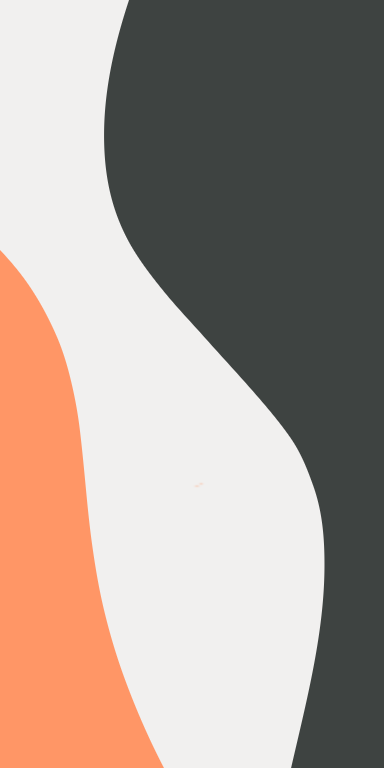
Write a WebGL 1 fragment shader that draws this background.

```glsl
precision highp float;
// Flat abstract background: a charcoal wave and an orange hill on pale paper.

uniform vec2 u_resolution;

const vec3 PAPER = vec3(0.945, 0.941, 0.937);
const vec3 CHARCOAL = vec3(0.245, 0.262, 0.253);
const vec3 ORANGE = vec3(1.0, 0.59, 0.40);

// A knot holds (depth below the top, edge x, slope dx/ddepth).
// Replaces x by the cubic Hermite span from a to b once depth passes a.
float span(float x, float depth, vec3 a, vec3 b) {
  float h = b.x - a.x;
  float t = clamp((depth - a.x) / h, 0.0, 1.0);
  float s = 1.0 - t;
  float curve = s * s * ((1.0 + 2.0 * t) * a.y + t * h * a.z)
              + t * t * ((1.0 + 2.0 * s) * b.y - s * h * b.z);
  return mix(x, curve, step(a.x, depth));
}

// Left border of the charcoal wave
float waveEdge(float d) {
  vec3 shoulder = vec3(0.352, 0.271, 0.0);
  vec3 bend = vec3(0.625, 0.333, 0.53);
  vec3 slopeTop = vec3(0.763, 0.430, 0.82);
  vec3 slopeMid = vec3(0.880, 0.534, 0.89);
  vec3 slopeLow = vec3(1.010, 0.651, 0.88);
  vec3 turn = vec3(1.138, 0.755, 0.70);
  vec3 flank = vec3(1.263, 0.815, 0.36);
  vec3 waist = vec3(1.471, 0.845, 0.0);
  float x = span(0.336, d, vec3(0.0, 0.336, -0.33), shoulder);
  x = span(x, d, shoulder, bend);
  x = span(x, d, bend, slopeTop);
  x = span(x, d, slopeTop, slopeMid);
  x = span(x, d, slopeMid, slopeLow);
  x = span(x, d, slopeLow, turn);
  x = span(x, d, turn, flank);
  x = span(x, d, flank, waist);
  return span(x, d, waist, vec3(2.0, 0.758, -0.23));
}

// Right border of the orange hill, extended straight above its first knot
float hillEdge(float d) {
  vec3 crest = vec3(0.651, 0.0, 0.95);
  vec3 brow = vec3(0.747, 0.078, 0.67);
  vec3 shoulder = vec3(0.872, 0.146, 0.44);
  vec3 side = vec3(1.003, 0.1875, 0.23);
  vec3 steep = vec3(1.120, 0.208, 0.12);
  vec3 waist = vec3(1.276, 0.224, 0.095);
  vec3 flare = vec3(1.419, 0.240, 0.14);
  vec3 skirt = vec3(1.589, 0.271, 0.24);
  vec3 foot = vec3(1.771, 0.326, 0.37);
  float x = span((d - crest.x) * crest.z, d, crest, brow);
  x = span(x, d, brow, shoulder);
  x = span(x, d, shoulder, side);
  x = span(x, d, side, steep);
  x = span(x, d, steep, waist);
  x = span(x, d, waist, flare);
  x = span(x, d, flare, skirt);
  x = span(x, d, skirt, foot);
  return span(x, d, foot, vec3(2.0, 0.427, 0.52));
}

// Antialiased coverage from a horizontal offset and the local edge slope
float coverage(float offset, float slope, float pixel) {
  float dist = offset * inversesqrt(1.0 + slope * slope);
  return clamp(0.5 + dist / pixel, 0.0, 1.0);
}

// Soft elliptical fleck
float fleck(vec2 p, vec2 center, vec2 radius) {
  vec2 q = (p - center) / radius;
  return exp(-dot(q, q));
}

void main() {
  // x spans 0..1, depth spans 0..2 from top to bottom
  vec2 uv = gl_FragCoord.xy / u_resolution;
  vec2 p = vec2(uv.x, 2.0 * (1.0 - uv.y));
  float pixel = 1.0 / u_resolution.x;
  float probe = 0.002;

  float wave = waveEdge(p.y);
  float hill = hillEdge(p.y);
  float waveSlope = (waveEdge(p.y + probe) - wave) / probe;
  float hillSlope = (hillEdge(p.y + probe) - hill) / probe;

  // Faint peach flecks on the paper
  float tint = fleck(p, vec2(0.513, 1.266), vec2(0.006, 0.003))
             + fleck(p, vec2(0.524, 1.260), vec2(0.005, 0.003));
  vec3 color = mix(PAPER, ORANGE, 0.25 * min(tint, 1.0));

  // Flat shapes
  color = mix(color, CHARCOAL, coverage(p.x - wave, waveSlope, pixel));
  color = mix(color, ORANGE, coverage(hill - p.x, hillSlope, pixel));
  gl_FragColor = vec4(color, 1.0);
}
```
